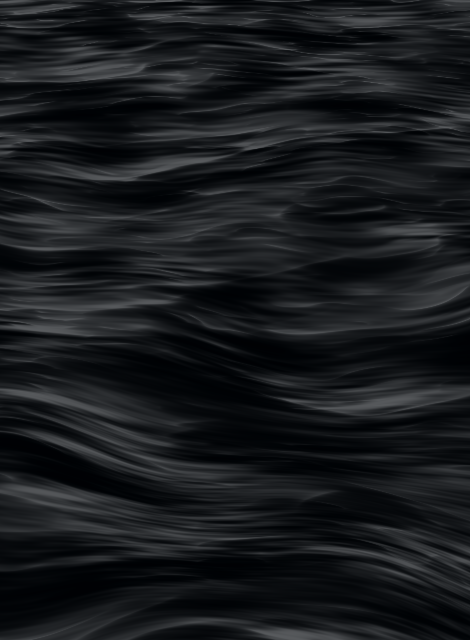
Write a Shadertoy shader that draws this texture.

```glsl
// Dark open water at night: long thin crests and fine ripples receding upwards.

const float HORIZON = 1.3;         // height where the rows of waves would converge
const float ROW_DENSITY = 22.0;    // wave rows per unit of log depth
const float WAVE_LENGTH = 0.24;    // sideways size of a wave near the viewer
const float CREST_LIGHT = 2.2;
const float SWELL_LIGHT = 2.5;
const float BODY_LIGHT = 2.8;
const float RIPPLE_LIGHT = 3.6;
const float DARKNESS = 0.1;
const float TONE_SCALE = 0.065;    // brightness of the tone curve
const vec3 COLD_TINT = vec3(-0.008, 0.002, 0.013);

vec2 hashGradient(vec2 cell) {
    vec2 k = vec2(dot(cell, vec2(127.1, 311.7)), dot(cell, vec2(269.5, 183.3)));
    return 2.0 * fract(sin(k) * 43758.5) - 1.0;
}

float gradientNoise(vec2 p) {
    vec2 i = floor(p), f = p - i;
    vec2 w = f * f * f * (f * (f * 6.0 - 15.0) + 10.0);
    vec2 e = vec2(1.0, 0.0);
    float a = dot(hashGradient(i), f);
    float b = dot(hashGradient(i + e.xy), f - e.xy);
    float c = dot(hashGradient(i + e.yx), f - e.yx);
    float d = dot(hashGradient(i + e.xx), f - e.xx);
    return mix(mix(a, b, w.x), mix(c, d, w.x), w.y);
}

// Flattens the receding surface: x runs along the crests, y across them.
vec2 waterPlane(vec2 uv) {
    float depth = HORIZON - uv.y;
    return vec2((uv.x - 0.37) / (WAVE_LENGTH * pow(depth, 0.75)),
                -ROW_DENSITY * log(depth));
}

// Layered sines tilt and bend the rows of crests.
vec2 bendRows(vec2 p, float nearness) {
    float bend = 0.9 * sin(0.9 * p.x + 0.23 * p.y)
               + 0.4 * sin(1.9 * p.x - 0.4 * p.y + 2.0)
               + 0.12 * sin(4.3 * p.x + 0.7 * p.y + 4.0);
    return p + vec2(0.3 * sin(0.6 * p.y), bend * mix(0.4, 1.3, nearness));
}

float waveHeight(vec2 p) {
    return gradientNoise(p) + 0.4 * gradientNoise(p * vec2(1.6, 2.1) + 17.3) - 0.03;
}

// A thin bright line at the zero level, steep below and fading above it.
float crestLine(float height, float softness) {
    float distanceToLine = sqrt(height * height + 0.0002) - 0.014;
    float falloff = mix(30.0, 9.0, smoothstep(-0.03, 0.03, height));
    return exp(-distanceToLine * falloff / softness);
}

void mainImage(out vec4 fragColor, in vec2 fragCoord) {
    vec2 uv = fragCoord / iResolution.y;
    float nearness = 1.0 - uv.y;
    vec2 p = bendRows(waterPlane(uv), nearness);

    // Broad swells
    float swell = gradientNoise(p * vec2(0.5, 0.3) + 5.7);
    float light = SWELL_LIGHT * swell + mix(-0.15, 0.3, uv.y * uv.y) - DARKNESS;

    // Crests at several scales, lit on the rising side and broken into patches
    float size = 0.6;
    for (int i = 0; i < 3; i++) {
        float id = float(i);
        vec2 q = p * size + vec2(0.08 * p.y + 23.0 * id, 0.2 * (id - 1.0) * p.x + 11.0 * id);
        float height = waveHeight(q);
        float rise = (waveHeight(q + vec2(0.0, 0.08)) - height) / 0.08;
        float lit = mix(0.15, 1.0, smoothstep(-0.1, 0.5, rise));
        float patches = smoothstep(-0.2, 0.25, gradientNoise(q * vec2(0.7, 0.4) + 41.0));
        float strength = CREST_LIGHT * mix(1.1, 0.85, nearness) / (1.0 + 0.3 * id);
        light += strength * lit * patches * crestLine(height, mix(0.85, 1.0, nearness));
        light += BODY_LIGHT * height / (1.0 + 0.8 * id);
        size *= 1.6;
    }

    // Fine streaks along the rows; the smallest ones show only nearby
    vec2 tilted = p + vec2(0.0, 0.35 * p.x);
    float streaks = gradientNoise(p * vec2(1.2, 3.0) + 61.0)
                  + 0.6 * smoothstep(0.0, 0.4, nearness) * gradientNoise(tilted * vec2(2.2, 6.1) + 83.0)
                  + 0.4 * smoothstep(0.3, 0.9, nearness) * gradientNoise(tilted * vec2(4.5, 12.0) + 97.0);
    float streakPatches = smoothstep(-0.25, 0.25, gradientNoise(p * vec2(0.6, 0.4) + 29.0));
    light += RIPPLE_LIGHT * streaks * mix(0.25, 1.0, streakPatches);

    // Soft toe keeps the troughs nearly black
    float tone = TONE_SCALE * log(1.0 + exp(1.6 * (light + 0.6)));
    tone = min(tone, 0.28) + 0.08 * (1.0 - exp(-max(tone - 0.28, 0.0) / 0.08));
    fragColor = vec4(clamp(tone + COLD_TINT, 0.0, 1.0), 1.0);
}
```
